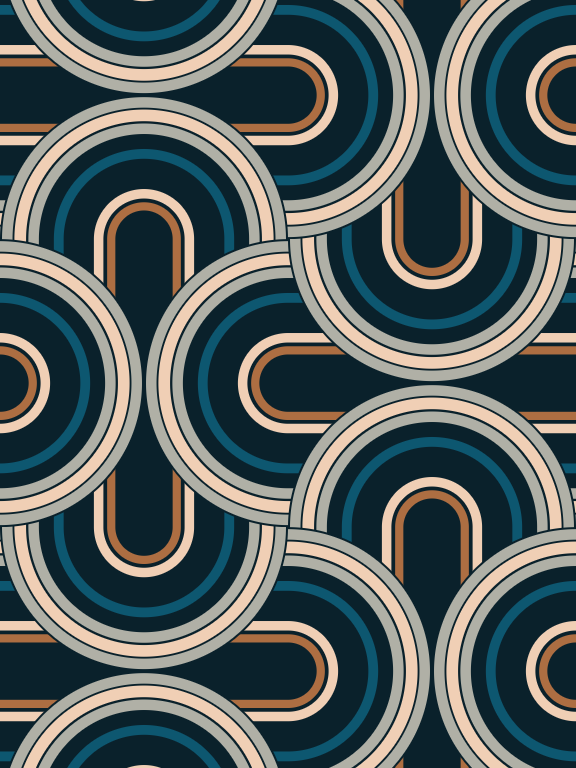
Give the GLSL for this pattern, as a WebGL 1 fragment shader.

```glsl
precision highp float;

// Basketweave of banded capsules, alternately horizontal and vertical.
// Each square cell holds the straight middle of one capsule, partly covered
// by the round ends of its two neighbours; both share one set of bands.

uniform vec2 u_resolution;

// Layout: cells across the canvas width, and a small lift in cell units.
const float CELLS_ACROSS = 2.0;
const float ROW_LIFT = 0.003;
const float CAP_RADIUS = 0.5;

// Bands as (inner, outer) distance from the capsule spine, in cell units.
const vec2 ORANGE_BAND = vec2(0.0995, 0.1280);
const vec2 INNER_CREAM_BAND = vec2(0.1410, 0.1740);
const vec2 BLUE_BAND = vec2(0.2790, 0.3130);
const vec2 INNER_GREY_BAND = vec2(0.3650, 0.4015);
const vec2 OUTER_CREAM_BAND = vec2(0.4095, 0.4500);
const vec2 OUTER_GREY_BAND = vec2(0.4565, 0.4930);

const vec3 NIGHT = vec3(0.04, 0.13, 0.17);
const vec3 GREY = vec3(0.69, 0.69, 0.65);
const vec3 CREAM = vec3(0.94, 0.81, 0.71);
const vec3 BLUE = vec3(0.05, 0.34, 0.44);
const vec3 ORANGE = vec3(0.68, 0.43, 0.26);

// Smoothed coverage of a band; pixel is one pixel in cell units.
float bandMask(float dist, vec2 band, float pixel) {
  float edge = abs(dist - 0.5 * (band.x + band.y)) - 0.5 * (band.y - band.x);
  return clamp(0.5 - edge / pixel, 0.0, 1.0);
}

// Colour of a capsule at a given distance from its spine.
vec3 capsuleColor(float dist, float pixel) {
  vec3 color = NIGHT;
  color = mix(color, ORANGE, bandMask(dist, ORANGE_BAND, pixel));
  color = mix(color, CREAM, bandMask(dist, INNER_CREAM_BAND, pixel));
  color = mix(color, BLUE, bandMask(dist, BLUE_BAND, pixel));
  color = mix(color, GREY, bandMask(dist, INNER_GREY_BAND, pixel));
  color = mix(color, CREAM, bandMask(dist, OUTER_CREAM_BAND, pixel));
  color = mix(color, GREY, bandMask(dist, OUTER_GREY_BAND, pixel));
  return color;
}

void main() {
  float pixel = CELLS_ACROSS / u_resolution.x;
  vec2 grid = (gl_FragCoord.xy - 0.5 * u_resolution) * pixel;
  grid.y += 0.5 - ROW_LIFT;

  // Turn every other cell so its capsule always runs along local y.
  vec2 cell = floor(grid);
  vec2 local = abs(fract(grid) - 0.5);
  bool horizontal = mod(cell.x + cell.y, 2.0) < 0.5;
  local = horizontal ? local.yx : local;

  // Straight middle below, round ends of the neighbours above.
  float strandDist = local.x;
  float capDist = length(vec2(0.5 - local.x, local.y));
  float capMask = clamp(0.5 + (CAP_RADIUS - capDist) / pixel, 0.0, 1.0);

  vec3 color = mix(capsuleColor(strandDist, pixel),
                   capsuleColor(capDist, pixel), capMask);
  gl_FragColor = vec4(color, 1.0);
}
```
